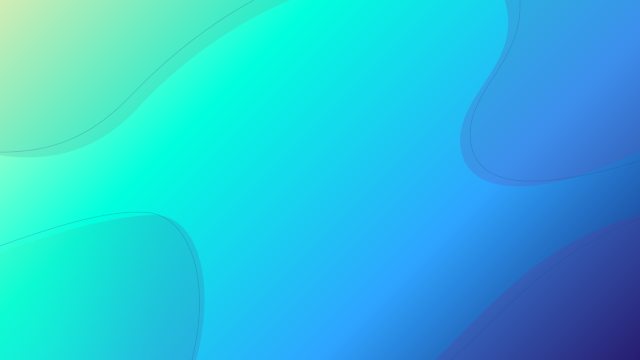
Reproduce this background procedurally as a WebGL 2 fragment shader.

```glsl
#version 300 es
precision highp float;

uniform vec2 u_resolution;
out vec4 outColor;

const vec2 CANVAS = vec2(16.0 / 9.0, 1.0);
const int CURVE_STEPS = 20;

// Diagonal gradient, from top left to bottom right
const vec3 CREAM = vec3(1.0, 1.0, 0.75);
const vec3 AQUA = vec3(0.0, 1.0, 0.87);
const vec3 SKY = vec3(0.18, 0.645, 1.0);
const vec3 NAVY = vec3(0.07, 0.08, 0.38);
const float AQUA_AT = 0.875;
const float SKY_AT = 1.88;
const float NAVY_AT = 2.778;

// Blob tints and contour lines
const vec3 SAGE = vec3(0.3, 0.7, 0.6);
const vec3 MINT = vec3(0.2, 0.95, 0.7);
const vec3 TEAL = vec3(0.25, 0.45, 0.65);
const vec3 VIOLET = vec3(0.4, 0.3, 0.7);
const vec3 PLUM = vec3(0.4, 0.2, 0.6);
const vec3 LINE_COLOR = vec3(0.1, 0.25, 0.5);
const float TINT_ALPHA = 0.25;
const float LINE_ALPHA = 0.22;
const float LINE_HALF_WIDTH = 0.001;

// Outlines: two joined cubic Bezier curves each
const vec2 TOP_LEFT_EDGE[7] = vec2[7](
  vec2(0.856, 1.019), vec2(0.671, 0.954), vec2(0.498, 0.826), vec2(0.382, 0.699),
  vec2(0.266, 0.574), vec2(0.116, 0.530), vec2(-0.093, 0.588));
const vec2 TOP_LEFT_LINE[7] = vec2[7](
  vec2(0.741, 1.019), vec2(0.602, 0.949), vec2(0.475, 0.850), vec2(0.370, 0.741),
  vec2(0.243, 0.606), vec2(0.116, 0.560), vec2(-0.093, 0.583));
const vec2 LOW_LEFT_EDGE[7] = vec2[7](
  vec2(-0.069, 0.271), vec2(0.139, 0.352), vec2(0.301, 0.400), vec2(0.428, 0.403),
  vec2(0.556, 0.403), vec2(0.606, 0.201), vec2(0.537, -0.030));
const vec2 LOW_LEFT_LINE[7] = vec2[7](
  vec2(-0.069, 0.292), vec2(0.139, 0.368), vec2(0.289, 0.417), vec2(0.405, 0.410),
  vec2(0.528, 0.405), vec2(0.597, 0.213), vec2(0.525, -0.030));
const vec2 TOP_RIGHT_EDGE[7] = vec2[7](
  vec2(1.394, 1.023), vec2(1.468, 0.838), vec2(1.287, 0.757), vec2(1.278, 0.618),
  vec2(1.271, 0.444), vec2(1.505, 0.438), vec2(1.806, 0.595));
const vec2 TOP_RIGHT_LINE[7] = vec2[7](
  vec2(1.442, 1.023), vec2(1.468, 0.838), vec2(1.303, 0.757), vec2(1.306, 0.625),
  vec2(1.308, 0.456), vec2(1.528, 0.472), vec2(1.829, 0.569));
const vec2 LOW_RIGHT_EDGE[7] = vec2[7](
  vec2(1.169, -0.037), vec2(1.267, 0.053), vec2(1.348, 0.148), vec2(1.447, 0.229),
  vec2(1.545, 0.310), vec2(1.661, 0.378), vec2(1.829, 0.417));
const vec2 LOW_RIGHT_LINE[7] = vec2[7](
  vec2(1.208, -0.037), vec2(1.310, 0.047), vec2(1.387, 0.133), vec2(1.477, 0.211),
  vec2(1.568, 0.289), vec2(1.672, 0.359), vec2(1.829, 0.412));

vec2 bezier(vec2 a, vec2 b, vec2 c, vec2 d, float t) {
  float s = 1.0 - t;
  return s * s * s * a + 3.0 * s * s * t * b + 3.0 * s * t * t * c + t * t * t * d;
}

// Signed distance, negative inside; side is the x direction of the crossing ray
float curveDistance(vec2 p, vec2 k[7], float side) {
  float nearest = 1e3;
  float inside = 1.0;
  vec2 a = k[0];
  for (int i = 1; i <= 2 * CURVE_STEPS; i++) {
    float t = float(i) / float(CURVE_STEPS);
    vec2 b = i <= CURVE_STEPS ? bezier(k[0], k[1], k[2], k[3], t)
                              : bezier(k[3], k[4], k[5], k[6], t - 1.0);
    vec2 ab = b - a;
    vec2 ap = p - a;
    nearest = min(nearest, length(ap - ab * clamp(dot(ap, ab) / dot(ab, ab), 0.0, 1.0)));
    if ((a.y > p.y) != (b.y > p.y)) {
      float crossing = ab.x * ap.y / ab.y - ap.x;
      if (crossing * side > 0.0) inside = -inside;
    }
    a = b;
  }
  return nearest * inside;
}

vec3 addBlob(vec3 color, vec2 p, vec2 edge[7], vec2 line[7], float side, vec3 tint) {
  float pixel = 1.0 / u_resolution.y;
  float fill = smoothstep(0.7 * pixel, -0.7 * pixel, curveDistance(p, edge, side));
  float offset = abs(curveDistance(p, line, side)) - LINE_HALF_WIDTH;
  float stroke = smoothstep(0.7 * pixel, -0.7 * pixel, offset);
  color = mix(color, tint, TINT_ALPHA * fill);
  return mix(color, LINE_COLOR, LINE_ALPHA * stroke);
}

void main() {
  vec2 p = gl_FragCoord.xy / u_resolution * CANVAS;

  // Background
  float diagonal = p.x + 1.0 - p.y;
  vec3 color = mix(CREAM, AQUA, clamp(diagonal / AQUA_AT, 0.0, 1.0));
  color = mix(color, SKY, clamp((diagonal - AQUA_AT) / (SKY_AT - AQUA_AT), 0.0, 1.0));
  color = mix(color, NAVY, clamp((diagonal - SKY_AT) / (NAVY_AT - SKY_AT), 0.0, 1.0));

  // Corner blobs
  vec3 lowLeftTint = mix(MINT, TEAL, smoothstep(0.0, 0.55, p.x));
  color = addBlob(color, p, TOP_LEFT_EDGE, TOP_LEFT_LINE, 1.0, SAGE);
  color = addBlob(color, p, LOW_LEFT_EDGE, LOW_LEFT_LINE, 1.0, lowLeftTint);
  color = addBlob(color, p, TOP_RIGHT_EDGE, TOP_RIGHT_LINE, -1.0, VIOLET);
  color = addBlob(color, p, LOW_RIGHT_EDGE, LOW_RIGHT_LINE, -1.0, PLUM);

  outColor = vec4(color, 1.0);
}
```
